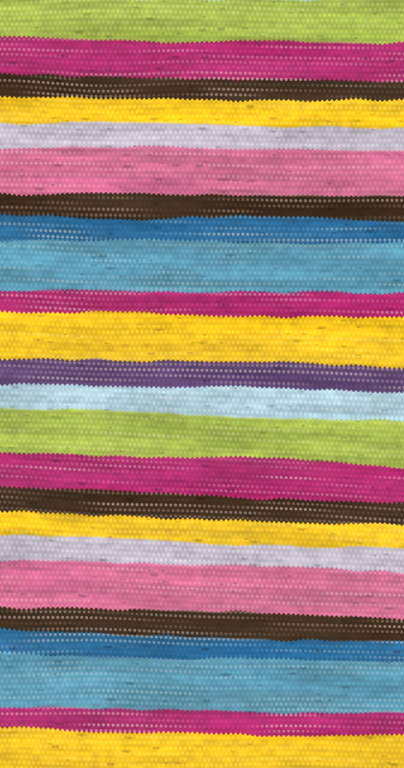
A Shadertoy shader for this texture:

```glsl
// Hand-woven rag rug: a sequence of 13 uneven colour bands repeated down the cloth.
// Each band edge is a slightly tilted, noisy line; streaks of rag, brick-laid
// warp stitches and small scattered tufts are shaded over the bands.

const vec3 GREEN    = vec3(0.67, 0.75, 0.31);
const vec3 MAGENTA  = vec3(0.70, 0.16, 0.42);
const vec3 DARK     = vec3(0.23, 0.16, 0.10);
const vec3 YELLOW   = vec3(1.00, 0.80, 0.12);
const vec3 LAVENDER = vec3(0.79, 0.76, 0.82);
const vec3 PINK     = vec3(0.85, 0.43, 0.58);
const vec3 BLUE     = vec3(0.15, 0.41, 0.60);
const vec3 SKY      = vec3(0.36, 0.62, 0.72);
const vec3 PURPLE   = vec3(0.37, 0.27, 0.45);
const vec3 ICE      = vec3(0.70, 0.84, 0.89);
const vec3 WARP     = vec3(0.86, 0.80, 0.76);

const int BANDS = 13;
const float PERIOD = 0.544;        // height of one full colour sequence
const float FIRST_EDGE = -0.004;   // top of the first sequence
const vec2 STITCHES = vec2(84.0, 140.0);

const vec3 BAND_COLOR[BANDS] = vec3[BANDS](GREEN, MAGENTA, DARK, YELLOW, LAVENDER,
    PINK, DARK, BLUE, SKY, MAGENTA, YELLOW, PURPLE, ICE);
const float BAND_TOP[BANDS] = float[BANDS](0.0, 0.056, 0.104, 0.134, 0.166,
    0.197, 0.258, 0.288, 0.318, 0.384, 0.414, 0.475, 0.509);

float hash(vec2 p) {
    vec3 q = fract(vec3(p.xyx) * 0.1031);
    q += dot(q, q.yzx + 33.33);
    return fract((q.x + q.y) * q.z);
}

float noise(vec2 p) {
    vec2 i = floor(p), f = fract(p);
    f = f * f * (3.0 - 2.0 * f);
    return mix(mix(hash(i), hash(i + vec2(1, 0)), f.x),
               mix(hash(i + vec2(0, 1)), hash(i + vec2(1, 1)), f.x), f.y);
}

// Slope of the weft, strongest a little below the middle
float weftTilt(float y) {
    float d = (y - 0.65) / 0.2;
    return 0.006 + 0.016 * exp(-d * d);
}

// Wandering offset of one band edge
float edgeWobble(float x, float id) {
    return 0.008 * (noise(vec2(x * 3.0, id * 7.3)) - 0.5)
         + 0.004 * (noise(vec2(x * 17.0, id * 5.1 + 40.0)) - 0.5);
}

// Stacks the bands from the top down, each covering the one above
vec3 bandColor(vec2 p, float feather) {
    vec3 color = ICE;
    for (int i = 0; i < 2 * BANDS; i++) {
        int band = i % BANDS;
        float top = FIRST_EDGE + float(i / BANDS) * PERIOD + BAND_TOP[band];
        float edge = top + edgeWobble(p.x, float(i));
        color = mix(color, BAND_COLOR[band], smoothstep(-feather, feather, p.y - edge));
    }
    return color;
}

// Soft brick-laid stitch: 1 in the centre of a cell, 0 between cells
float stitch(vec2 g) {
    g.x += 0.5 * mod(floor(g.y), 2.0);
    vec2 d = fract(g) - 0.5;
    return 1.0 - smoothstep(0.12, 0.5, length(d * vec2(1.0, 1.15)));
}

// Signed relief of sparse tufts: lit above, shaded below
float tufts(vec2 p, vec2 cells, float density) {
    vec2 g = p * cells, id = floor(g);
    vec2 center = 0.3 + 0.4 * vec2(hash(id + 11.0), hash(id + 37.0));
    vec2 d = (fract(g) - center) / vec2(0.3, 0.28);
    float body = 1.0 - smoothstep(0.2, 1.0, length(d));
    return -body * (d.y + 0.35) * step(hash(id + 71.0), density);
}

void mainImage(out vec4 fragColor, in vec2 fragCoord) {
    vec2 p = fragCoord / iResolution.xy;
    p.y = 1.0 - p.y;
    p.y -= weftTilt(p.y) * (p.x - 0.5);

    // Weft rows sag gently across the cloth
    vec2 cloth = p + vec2(0.0, 0.007 * (noise(p * vec2(4.0, 9.0)) - 0.5));
    vec2 grid = cloth * STITCHES;
    float row = floor(grid.y);

    // Bands with stitched, slightly toothed edges
    float tooth = 0.0012 * cos(6.28318 * grid.x);
    vec3 color = bandColor(p + vec2(0.0, tooth), max(0.0015, 1.0 / iResolution.y));
    float light = dot(color, vec3(0.3, 0.59, 0.11));

    // Long rag streaks and finer fibre mottling
    float streak = noise(cloth * vec2(5.0, 95.0)) - 0.5;
    float fibre = noise(cloth * vec2(55.0, 180.0)) - 0.5;
    color *= 1.0 + 0.20 * streak + 0.13 * fibre;
    color = mix(color, WARP, 0.10 * noise(cloth * vec2(3.0, 45.0) + 19.0));

    // Pale warp shows unevenly from row to row, most clearly on deep colours
    float exposure = smoothstep(0.25, 0.85, noise(vec2(cloth.x * 7.0, row * 3.7)));
    exposure *= 0.35 + 0.65 * hash(vec2(row, 5.0));
    float flecks = stitch(grid);
    color = mix(color, WARP, flecks * exposure * mix(0.60, 0.28, smoothstep(0.2, 0.7, light)));

    // Shadow in the gaps between stitches
    color *= 1.0 - 0.12 * (1.0 - flecks) * (0.4 + 0.6 * noise(grid * vec2(0.15, 0.6)));

    // Knots and frayed tufts
    color *= 1.0 + 0.30 * tufts(cloth, vec2(17.0, 62.0), 0.10)
                 + 0.22 * tufts(cloth + 0.37, vec2(29.0, 90.0), 0.12);

    fragColor = vec4(clamp(color * 1.04, 0.0, 1.0), 1.0);
}
```
